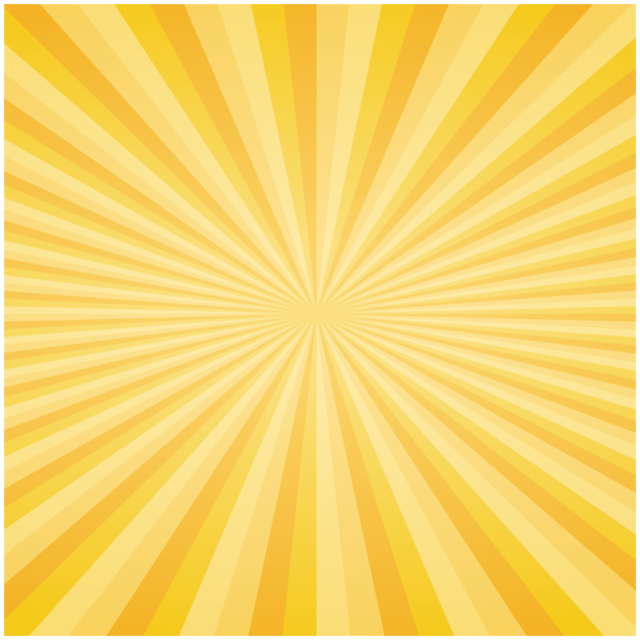
Reproduce this background procedurally as a three.js fragment shader.

```glsl
// A sunburst of four-tone golden rays inside a thin white frame.
// Rays have equal angles in a horizontally stretched space, and an
// elliptical gradient deepens each tone away from the centre.

varying vec2 vUv;

const float TAU = 6.2831853;
const vec2 CENTER = vec2(0.4945, 0.5095);
const float STRETCH = 2.08;       // horizontal widening of rays and gradient
const float RAY_COUNT = 124.0;    // a multiple of the four tones
const float EDGE = 0.0015;        // half width of the softened ray edges
const float GRADIENT_START = 0.10;
const float GRADIENT_END = 0.52;
const float FRAME = 0.0065;
const float FRAME_SOFT = 0.001;

const vec3 WHITE = vec3(1.0);
const vec3 PALE_INNER = vec3(0.988, 0.885, 0.575);
const vec3 PALE_OUTER = vec3(0.975, 0.820, 0.360);
const vec3 LIGHT_INNER = vec3(0.992, 0.918, 0.650);
const vec3 LIGHT_OUTER = vec3(0.980, 0.865, 0.450);
const vec3 YELLOW_INNER = vec3(0.980, 0.878, 0.500);
const vec3 YELLOW_OUTER = vec3(0.960, 0.790, 0.100);
const vec3 ORANGE_INNER = vec3(0.982, 0.830, 0.410);
const vec3 ORANGE_OUTER = vec3(0.955, 0.700, 0.140);
const vec3 CORE = vec3(0.980, 0.872, 0.500);

// Tone of a ray by its index, clockwise from straight up
vec3 rayColor(float index, float depth) {
  float tone = mod(index + 0.5, 4.0);
  if (tone < 1.0) return mix(PALE_INNER, PALE_OUTER, depth);
  if (tone < 2.0) return mix(LIGHT_INNER, LIGHT_OUTER, depth);
  if (tone < 3.0) return mix(YELLOW_INNER, YELLOW_OUTER, depth);
  return mix(ORANGE_INNER, ORANGE_OUTER, depth);
}

void main() {
  // Stretched space around the centre
  vec2 q = vUv - CENTER;
  q.x /= STRETCH;
  float radius = max(length(q), 0.0001);
  float depth = clamp((radius - GRADIENT_START) / (GRADIENT_END - GRADIENT_START), 0.0, 1.0);

  // Ray coordinate, shifted so that each edge lies mid-cell
  float raysPerRadian = RAY_COUNT / TAU;
  float ray = atan(q.x, q.y + 0.000001) * raysPerRadian - 0.5;
  float index = floor(ray);

  // Edge softness in ray units, from the gradient of the angle
  float slope = length(vec2(q.y / STRETCH, q.x)) / (radius * radius);
  float soft = EDGE * slope * raysPerRadian;
  float w = clamp(soft, 0.001, 0.5);
  float blend = smoothstep(0.5 - w, 0.5 + w, ray - index);
  vec3 color = mix(rayColor(index, depth), rayColor(index + 1.0, depth), blend);

  // Rays too thin to resolve melt into the core
  color = mix(color, CORE, smoothstep(0.3, 1.5, soft));

  // White frame
  vec2 border = min(vUv, 1.0 - vUv);
  float inside = smoothstep(FRAME - FRAME_SOFT, FRAME + FRAME_SOFT, min(border.x, border.y));
  gl_FragColor = vec4(mix(WHITE, color, inside), 1.0);
}
```
